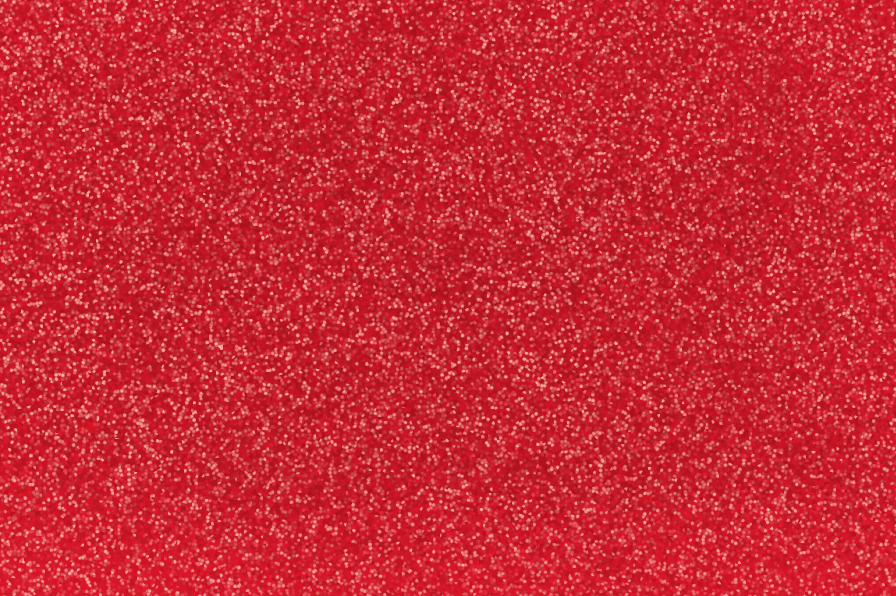
Write a Shadertoy shader that draws this texture.

```glsl
// Fine red glitter: tiny cellular flakes with pale glints under soft uneven light.

#define FLAKE_ROWS 168.0                  // flakes per canvas height
#define GLINT_POWER 3.2                   // higher means rarer glints
#define FLAKE_VARIATION 0.75              // tone spread between flakes
#define EDGE_LIGHT 0.75                   // extra light toward the borders
#define SAMPLES 2                         // smoothing samples per axis
#define DEEP_RED vec3(0.650, 0.065, 0.105)
#define VIVID_RED vec3(0.850, 0.080, 0.155)
#define PALE_GLINT vec3(0.970, 0.660, 0.620)

vec3 hash3(vec2 cell) {
    vec3 p = fract(cell.xyx * vec3(0.1031, 0.1030, 0.0973));
    p += dot(p, p.yxz + 33.33);
    return fract((p.xxy + p.yzz) * p.zyx);
}

// Nearest flake: x = distance to its centre, y and z = its random values.
vec3 nearestFlake(vec2 p) {
    vec2 cell = floor(p);
    vec2 local = p - cell;
    vec2 owner = cell;
    float nearest = 8.0;
    for (int y = -1; y <= 1; y++) {
        for (int x = -1; x <= 1; x++) {
            vec2 offset = vec2(x, y);
            vec2 toCentre = offset + hash3(cell + offset).xy - local;
            float d = dot(toCentre, toCentre);
            if (d < nearest) {
                nearest = d;
                owner = cell + offset;
            }
        }
    }
    return vec3(sqrt(nearest), hash3(owner + 417.0).yz);
}

// Broad, faint mottling from layered sines.
float mottling(vec2 p) {
    float sum = 0.0;
    float weight = 0.5;
    for (int i = 0; i < 4; i++) {
        sum += weight * sin(p.x + 1.7 * sin(p.y * 0.8)) * sin(p.y + 1.3 * sin(p.x * 0.7));
        p = mat2(1.6, 1.2, -1.2, 1.6) * p + 2.3;
        weight *= 0.6;
    }
    return sum;
}

vec3 glitter(vec2 p, float light, float glintGain) {
    vec3 flake = nearestFlake(p * FLAKE_ROWS);
    float tone = light + FLAKE_VARIATION * (flake.z - 0.5);
    vec3 body = mix(DEEP_RED, VIVID_RED, clamp(tone, 0.0, 1.0));
    float facet = smoothstep(0.85, 0.2, flake.x);
    float glint = pow(flake.y, GLINT_POWER) * facet * glintGain;
    return mix(body, PALE_GLINT, min(glint, 1.0));
}

void mainImage(out vec4 fragColor, in vec2 fragCoord) {
    // Light: a darker middle, brighter borders, a hazy left side
    vec2 uv = fragCoord / iResolution.xy;
    vec2 fromMiddle = uv - vec2(0.50, 0.60);
    float mottle = mottling(fragCoord / iResolution.y * 7.0);
    float light = 0.36 + EDGE_LIGHT * dot(fromMiddle, fromMiddle) + 0.09 * mottle;
    light += 0.22 * smoothstep(0.22, 0.0, uv.y);
    float haze = smoothstep(0.4, 0.0, uv.x) * smoothstep(0.0, 0.4, uv.y);
    float glintGain = 1.0 + 0.12 * haze + 0.12 * mottle;

    // Flakes, averaged over the area of one pixel
    vec3 color = vec3(0.0);
    for (int j = 0; j < SAMPLES; j++) {
        for (int i = 0; i < SAMPLES; i++) {
            vec2 shift = (vec2(i, j) + 0.5) / float(SAMPLES) - 0.5;
            color += glitter((fragCoord + shift) / iResolution.y, light, glintGain);
        }
    }
    fragColor = vec4(color / float(SAMPLES * SAMPLES), 1.0);
}
```
